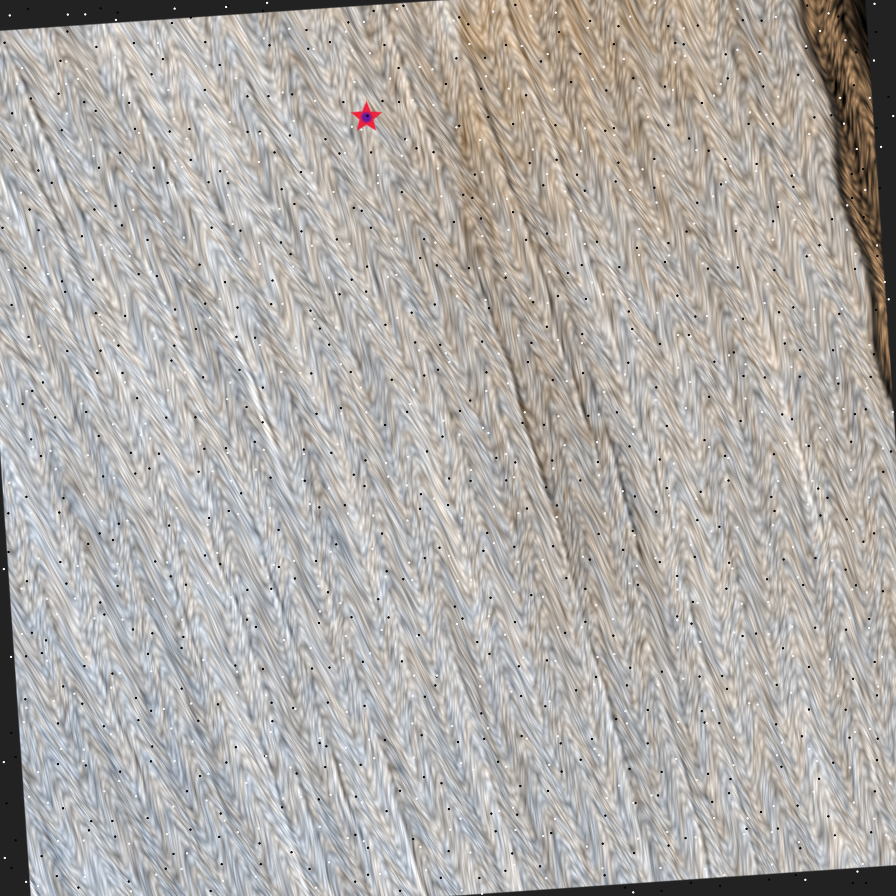
This texture is drawn by a WebGL 2 fragment shader. Its source:

```glsl
#version 300 es
precision highp float;
// Draws a tilted sheet of grey fibrous ground, combed by slanting grooves, on a dark backing.
uniform vec2 u_resolution;
out vec4 outColor;

const float SHEET_TILT = 0.069;
const float SHEET_HALF = 0.499;
const float GROOVE_COUNT = 34.0;
const float GROOVE_WIDTH = 0.0024;
const vec2 FIBRE_COUNT = vec2(155.0, 88.0);
const float SPECK_COUNT = 25.0;
const float SPECK_RADIUS = 0.0013;
const vec2 STAR_CENTRE = vec2(0.409, 0.869);
const float STAR_RADIUS = 0.018;
const vec3 BACKING = vec3(0.135);
const vec3 GROUND = vec3(0.695, 0.685, 0.675);
const vec3 BROWN = vec3(0.43, 0.34, 0.25);
const vec3 WARM_SHIFT = vec3(0.065, 0.0, -0.075);
const vec3 STAR_RED = vec3(0.93, 0.14, 0.24);
const vec3 STAR_CORE = vec3(0.40, 0.10, 0.62);

vec2 hash22(vec2 p) {
  vec3 q = fract(p.xyx * vec3(0.1031, 0.1030, 0.0973));
  q += dot(q, q.yzx + 33.33);
  return fract((q.xx + q.yz) * q.zy);
}

// Smooth value noise in -1..1
float valueNoise(vec2 p) {
  vec2 i = floor(p), f = fract(p);
  f = f * f * (3.0 - 2.0 * f);
  float low = mix(hash22(i).x, hash22(i + vec2(1, 0)).x, f.x);
  float high = mix(hash22(i + vec2(0, 1)).x, hash22(i + 1.0).x, f.x);
  return 2.0 * mix(low, high, f.y) - 1.0;
}

// Cellular noise: distance to the nearest scattered point
float cellular(vec2 p) {
  vec2 i = floor(p);
  float nearest = 4.0;
  for (int y = -1; y <= 1; y++)
    for (int x = -1; x <= 1; x++) {
      vec2 cell = i + vec2(x, y);
      vec2 d = cell + hash22(cell) - p;
      nearest = min(nearest, dot(d, d));
    }
  return sqrt(nearest);
}

// Dark grooves, each with a pale ridge on its left; jittered and of uneven depth
float grooves(vec2 lane) {
  float total = 0.0, column = floor(lane.x * GROOVE_COUNT);
  for (float k = -1.0; k <= 1.0; k++) {
    vec2 rnd = hash22(vec2(column + k, 7.0));
    float centre = (column + k + 0.2 + 0.6 * rnd.x) / GROOVE_COUNT;
    float d = (lane.x - centre) / GROOVE_WIDTH;
    float wear = 0.65 + 0.5 * valueNoise(vec2(column + k, lane.y * 9.0));
    float depth = (0.25 + 0.75 * rnd.y * rnd.y) * wear;
    total += depth * (0.8 * exp(-pow(d + 2.2, 2.0) * 0.6) - exp(-d * d));
  }
  return total;
}

// One small dot per cell of a scatter grid
float specks(vec2 p, float seed, float px) {
  vec2 cell = floor(p * SPECK_COUNT);
  vec2 centre = (cell + 0.06 + 0.88 * hash22(cell + seed)) / SPECK_COUNT;
  return 1.0 - smoothstep(SPECK_RADIUS - 0.5 * px, SPECK_RADIUS + 0.5 * px, length(p - centre));
}

// Signed edge of a five-pointed star
float star(vec2 p) {
  float sector = 6.2831853 / 5.0;
  float a = abs(mod(atan(p.x, p.y) + 0.5 * sector, sector) - 0.5 * sector);
  vec2 q = length(p) * vec2(cos(a), sin(a));
  vec2 tip = vec2(STAR_RADIUS, 0.0);
  vec2 notch = 0.46 * STAR_RADIUS * vec2(cos(0.5 * sector), sin(0.5 * sector));
  vec2 side = normalize(notch - tip);
  return dot(q - tip, vec2(-side.y, side.x)) * -1.0;
}

vec3 ground(vec2 p) {
  // Lane coordinates: across and along the slightly fanned grooves
  float slant = mix(0.43, 0.23, p.x);
  vec2 lane = vec2(p.x - slant * (0.5 - p.y), p.y);
  lane.x += 0.0012 * sin(lane.y * 31.0 + lane.x * 40.0) + 0.0008 * sin(lane.y * 73.0);

  // Short fibres that lean one way, then the other
  float lean = 2.4 * sin(lane.x * 110.0 + 2.0 * sin(lane.y * 9.0));
  vec2 fibre = lane * FIBRE_COUNT + vec2(0.0, lean);
  float grain = 0.48 - cellular(fibre);
  float fine = valueNoise(fibre * 2.1 + 31.0);

  float streak = 0.055 * valueNoise(lane * vec2(38.0, 2.0))
               + 0.055 * valueNoise(lane * vec2(95.0, 7.0) + 11.0);
  float tone = streak + 0.31 * grain + 0.085 * fine + 0.21 * grooves(lane);

  // Broad warm stain, with a seam at the top and a dusky band along the lanes
  float stain = smoothstep(0.511, 0.516, p.x) * smoothstep(0.62, 1.0, p.y)
              * (1.0 - smoothstep(0.62, 0.9, p.x));
  float band = exp(-pow((lane.x - 0.61) / 0.065, 2.0)) * smoothstep(0.0, 0.5, p.y);
  float dusk = 0.11 * stain + 0.07 * band + 0.06 * smoothstep(0.3, 1.0, p.x) * p.y;
  float hue = 0.75 * valueNoise(fibre * 0.7 + 57.0) + 1.2 * (stain + 0.4 * band)
            + 0.8 * (p.x + p.y - 1.0);
  vec3 color = GROUND + 0.025 + tone - dusk + WARM_SHIFT * hue * 0.65;

  // Brown bank at the upper right, bounded by a shadow
  float bank = p.x - 0.898 - 0.22 * (1.0 - p.y) + 0.006 * sin(p.y * 34.0);
  float ribs = valueNoise(vec2(bank * 95.0, p.y * 9.0));
  vec3 soil = BROWN * (0.9 + 0.5 * ribs + 1.1 * grain + 0.35 * fine);
  soil *= 1.0 - 0.75 * smoothstep(0.035, 0.07, bank) * smoothstep(0.72, 0.95, p.y);
  color = mix(color, soil, smoothstep(-0.012, 0.008, bank));
  return color * (1.0 - 0.5 * exp(-pow(bank / 0.004, 2.0)));
}

void main() {
  vec2 p = gl_FragCoord.xy / u_resolution;
  float px = 1.0 / min(u_resolution.x, u_resolution.y);
  float c = cos(SHEET_TILT), s = sin(SHEET_TILT);
  vec2 sheet = abs(mat2(c, -s, s, c) * (p - 0.5));
  float edge = max(sheet.x, sheet.y) - SHEET_HALF;
  vec3 color = mix(ground(p), BACKING, smoothstep(-px, px, edge));

  // Small star marker with a violet core
  vec2 mark = p - STAR_CENTRE;
  color = mix(color, STAR_RED, 1.0 - smoothstep(-px, px, star(mark)));
  color = mix(color, STAR_CORE, 1.0 - smoothstep(0.003, 0.008, length(mark)));

  // Scattered dark and pale specks
  color = mix(color, vec3(0.02), specks(p, 3.0, px));
  color = mix(color, vec3(0.98), specks(p, 91.0, px));
  outColor = vec4(clamp(color, 0.0, 1.0), 1.0);
}
```
